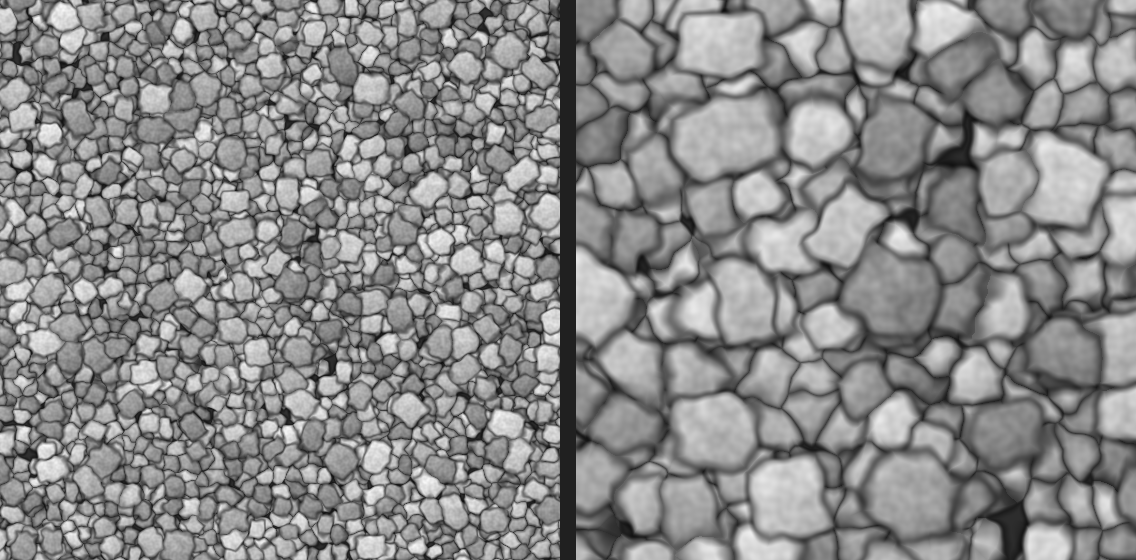
Left, the full canvas; right, a detail of the centre.
Reproduce this texture procedurally as a Shadertoy shader.

```glsl
// Draws a bed of pale grey gravel: angular, rounded stones in several sizes with dark gaps.

const float GAP_TONE = 0.18;
const float DARK_STONE = 0.53;
const float PALE_STONE = 0.87;
const vec2 LIGHT_DIRECTION = vec2(-0.45, 0.89);

struct Stone {
    float depth;   // distance inside the outline, in cells
    vec2 offset;   // position relative to the stone centre
    float tone;    // random brightness from 0 to 1
};

vec3 hash3(vec2 p) {
    vec3 q = fract(p.xyx * vec3(0.1031, 0.1030, 0.0973));
    q += dot(q, q.yxz + 33.33);
    return fract((q.xxy + q.yzz) * q.zyx);
}

float gradientDot(vec2 corner, vec2 p) {
    float angle = 6.2832 * hash3(corner).x;
    return dot(vec2(cos(angle), sin(angle)), p - corner);
}

float gradientNoise(vec2 p) {
    vec2 cell = floor(p);
    vec2 f = p - cell;
    vec2 blend = f * f * f * (f * (f * 6.0 - 15.0) + 10.0);
    float low = mix(gradientDot(cell, p), gradientDot(cell + vec2(1, 0), p), blend.x);
    float high = mix(gradientDot(cell + vec2(0, 1), p), gradientDot(cell + vec2(1, 1), p), blend.x);
    return mix(low, high, blend.y);
}

mat2 rotation(float angle) {
    float c = cos(angle), s = sin(angle);
    return mat2(c, s, -s, c);
}

// Rounded box metric, turned and stretched
float stoneMetric(vec2 p, float angle, float stretch, float size) {
    vec2 q = abs(rotation(angle) * p) * vec2(stretch, 1.0 / stretch);
    return mix(length(q), max(q.x, q.y), 0.5) / size;
}

// Nearest stone of a jittered grid, trimmed by its neighbours and by a radius
Stone findStone(vec2 p, float share, float radius, float seed) {
    vec2 home = floor(p);
    float nearest = 9.0, second = 9.0;
    Stone stone = Stone(-9.0, vec2(0.0), 0.5);
    for (int y = -1; y <= 1; y++) {
        for (int x = -1; x <= 1; x++) {
            vec2 cell = home + vec2(x, y);
            vec3 place = hash3(cell + seed);
            if (place.z > share) continue;
            vec3 traits = hash3(cell + seed + 51.7);
            vec2 offset = p - cell - mix(vec2(0.12), vec2(0.88), place.xy);
            float size = mix(0.82, 1.18, fract(place.z * 13.0));
            float d = stoneMetric(offset, 3.1416 * traits.x, mix(0.82, 1.25, traits.y), size);
            if (d < nearest) {
                second = nearest;
                nearest = d;
                stone.offset = offset;
                stone.tone = traits.z;
            } else {
                second = min(second, d);
            }
        }
    }
    stone.depth = min(0.5 * (second - nearest), radius - nearest);
    return stone;
}

// Lays one size of stone over the tone below, with a contact shadow
float layStones(float below, vec2 uv, float scale, float share, float radius, float seed) {
    vec2 warp = vec2(gradientNoise(uv * 58.0 + seed), gradientNoise(uv * 58.0 - seed - 40.0));
    Stone stone = findStone((uv + 0.007 * warp) * scale, share, radius, seed);
    float depth = stone.depth / scale;

    float grain = 0.10 * gradientNoise(uv * 75.0 + seed) + 0.08 * gradientNoise(uv * 170.0 + seed);
    float face = mix(DARK_STONE, PALE_STONE, stone.tone) + grain;
    face += 0.13 * dot(stone.offset, LIGHT_DIRECTION);

    float crevice = 0.50 + 0.35 * gradientNoise(uv * 24.0 + seed);
    float lit = face * mix(crevice, 1.0, smoothstep(-0.001, 0.0058, depth));
    float shadowed = below * (1.0 - 0.45 * smoothstep(-0.006, 0.0, depth));
    return mix(shadowed, lit, smoothstep(-0.0018, 0.0018, depth));
}

void mainImage(out vec4 fragColor, in vec2 fragCoord) {
    vec2 uv = fragCoord / iResolution.y;

    // Small stones fill the bed; larger ones rest on top
    float tone = layStones(GAP_TONE, uv, 37.0, 1.0, 0.68, 11.0);
    tone = layStones(tone, uv, 28.0, 0.55, 0.50, 137.0);
    tone = layStones(tone, uv, 20.0, 0.28, 0.50, 263.0);

    // Broad uneven patches
    tone *= 1.0 + 0.10 * gradientNoise(uv * 6.0 + 5.0);
    fragColor = vec4(vec3(clamp(tone, 0.0, 1.0)), 1.0);
}
```
